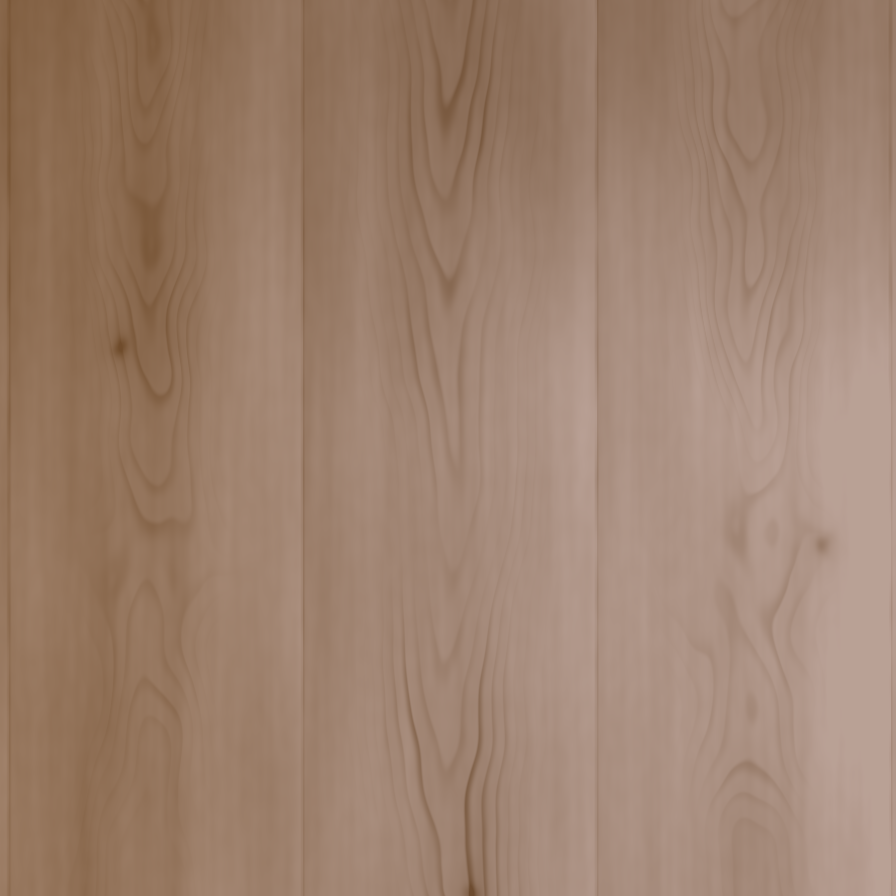
Give the GLSL for this texture, as a WebGL 1 fragment shader.

```glsl
precision highp float;
// Draws three soft oak planks with cathedral grain, small knots and thin seams.
uniform vec2 u_resolution;

const vec3 DARK_OAK = vec3(0.52, 0.40, 0.31);
const vec3 PALE_OAK = vec3(0.70, 0.60, 0.55);
const vec3 HONEY = vec3(0.012, 0.0, -0.022);
const float PLANK_WIDTH = 0.328;
const float FIRST_SEAM = 0.010;

float hash(float n) {
  return fract(sin(n * 91.345) * 4375.85);
}

vec2 gradientAt(vec2 cell) {
  float angle = 6.2832 * fract(sin(dot(cell, vec2(127.1, 311.7))) * 4375.85);
  return vec2(cos(angle), sin(angle));
}

// Gradient noise, roughly -0.7 to 0.7
float noise(vec2 p) {
  vec2 i = floor(p);
  vec2 f = p - i;
  vec2 w = f * f * f * (f * (f * 6.0 - 15.0) + 10.0);
  vec2 e = vec2(1.0, 0.0);
  float low = mix(dot(gradientAt(i), f),
                  dot(gradientAt(i + e.xy), f - e.xy), w.x);
  float high = mix(dot(gradientAt(i + e.yx), f - e.yx),
                   dot(gradientAt(i + e.xx), f - e.xx), w.x);
  return mix(low, high, w.y);
}

float bell(float d, float width) {
  return exp(-d * d / (width * width));
}

float heartLine(float id) {
  return FIRST_SEAM + PLANK_WIDTH * (id + 0.5) + 0.01 * (id - 1.0);
}

vec2 knotCentre(float id) {
  return vec2(heartLine(id) + 0.055 * id - 0.03, fract(0.612 + 0.39 * id));
}

// Dark growth rings: each fades in slowly and ends in a crisper edge
float rings(float phase) {
  float s = fract(phase);
  float line = smoothstep(0.25, 0.82, s) * (1.0 - smoothstep(0.80, 1.0, s));
  return line * line * mix(0.35, 1.25, hash(floor(phase)));
}

// Nested V shapes along the heart; wild planks waver and turn over low down
float cathedral(vec2 p, float id, float bend) {
  float wild = abs(id - 1.0);
  vec2 q = p + vec2(id * 7.3, id * 3.1);
  float dx = p.x - heartLine(id) + 0.03 * noise(q * vec2(2.0, 4.0))
           + 0.008 * noise(q * vec2(10.0, 13.0));
  float tip = 0.010;
  float slope = 5.5 - 1.5 * wild;
  float rise = slope * (sqrt(dx * dx + tip * tip) - tip) + 40.0 * dx * dx;
  float turn = 1.0 - 1.7 * wild * (1.0 - smoothstep(0.2, 0.6, p.y));
  float waver = 0.12 * noise(q * vec2(7.0, 4.0))
              + 0.12 * wild * noise(q * vec2(22.0, 9.0));
  float phase = (7.5 + 4.5 * wild) * (p.y - rise * turn + waver + bend);
  float patchy = clamp(0.85 + 1.5 * noise(q * vec2(9.0, 5.0)), 0.1, 1.4);
  return rings(phase) * patchy * bell(dx, 0.060 - 0.012 * wild);
}

// Broad bands and streaks running up the plank
float streaks(vec2 p, float id) {
  vec2 q = p + vec2(id * 5.7, id * 2.3);
  return 0.24 * noise(q * vec2(15.0, 1.0))
       + 0.16 * noise(q * vec2(9.0, 4.0) + 3.0);
}

// Fine fibres and a faint crosswise fleck
float fibres(vec2 p, float id) {
  vec2 q = p + vec2(id * 5.7, id * 2.3);
  return 0.12 * noise(q * vec2(48.0, 2.5))
       + 0.07 * noise(q * vec2(120.0, 7.0))
       + 0.05 * noise(q * vec2(80.0, 40.0));
}

// Wide window light, strongest toward the right and below the top
float daylight(vec2 p) {
  float below = 1.0 - smoothstep(0.48, 1.0, p.y);
  float dim = 1.0 - smoothstep(0.0, 0.35, p.y);
  return 0.04 + 0.40 * p.x + (0.28 + 0.48 * p.x) * below
       - 0.14 * p.x * dim;
}

float seam(vec2 p, float across) {
  float d = min(across, 1.0 - across) * PLANK_WIDTH;
  float wear = 0.75 + 1.0 * noise(vec2(p.x * 3.0, p.y * 14.0));
  return (1.0 - smoothstep(0.0005, 0.0035, d)) * wear;
}

void main() {
  vec2 p = gl_FragCoord.xy / u_resolution;
  float along = (p.x - FIRST_SEAM) / PLANK_WIDTH;
  float id = floor(along);
  float across = along - id;

  // Knots darken the wood and push the rings aside
  float knot = 0.0;
  float bend = 0.0;
  for (int i = 0; i < 3; i++) {
    vec2 d = p - knotCentre(float(i));
    d.x += 0.006 * noise(p * 40.0);
    float r = length(d * vec2(1.0, 0.75));
    knot += 0.50 * bell(r, 0.008) + 0.16 * bell(r, 0.022);
    bend += 0.10 * bell(r, 0.035);
  }

  float strength = 0.46 - 0.14 * step(id, 0.5);
  float tone = daylight(p) + streaks(p, id) + fibres(p, id);
  tone += 0.16 * (across - 0.5);
  tone -= 0.12 * bell(p.x - heartLine(id), 0.075);
  tone -= strength * cathedral(p, id, bend);
  tone -= knot + 0.26 * seam(p, across);

  // Pale wood turns rosy to the right, honey coloured to the left
  vec3 color = mix(DARK_OAK, PALE_OAK, clamp(tone, -0.5, 1.15));
  color += HONEY * (1.0 - smoothstep(0.0, 0.6, p.x));
  gl_FragColor = vec4(color, 1.0);
}
```
